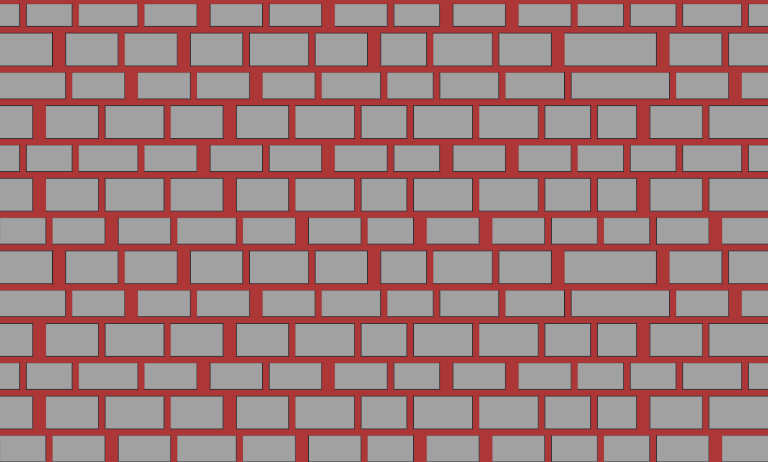
A WebGL 2 fragment shader for this pattern:

```glsl
#version 300 es
precision highp float;
// Grey brick wall with red mortar, staggered courses and thin dark edge lines.
uniform vec2 u_resolution;
out vec4 outColor;

const vec3 BRICK = vec3(0.63);
const vec3 MORTAR = vec3(0.68, 0.21, 0.21);
const vec3 EDGE = vec3(0.12, 0.14, 0.17);

const vec2 GRID = vec2(117.0, 70.0);  // canvas size in grid cells
const float COURSE = 5.5;             // course pitch
const float BED = 1.0;                // horizontal mortar thickness
const float JOINT = 1.35;             // vertical mortar thickness before snapping
const float STAGGER = 1.4;            // sideways shift per stagger step
const float TOP_MARGIN = 0.6;
const float LINE = 0.15;              // edge line width

// Right ends of the mortar joints along an unshifted course
const int JOINTS = 13;
const float JOINT_X[JOINTS] = float[](-1.0, 7.3, 16.9, 26.5, 36.0, 45.7, 55.38,
                                      63.7, 73.7, 83.38, 91.38, 99.3, 108.9);
// Stagger steps of the six courses that repeat downward
const int STEPS[6] = int[](1, 2, 3, 0, 4, 0);
const int FIRST_STEP = 4;

float hash(vec2 p) {
    return fract(sin(dot(p, vec2(12.99, 78.23))) * 43758.5);
}

// Antialiased coverage of the side where d is positive
float cover(float d, float pixel) {
    return clamp(d / pixel + 0.5, 0.0, 1.0);
}

float band(float d, float pixel) {
    return cover(d + 0.5 * LINE, pixel) - cover(d - 0.5 * LINE, pixel);
}

// Joints that are left out, giving long bricks in two of the courses
bool isSkipped(int joint, int stagger) {
    return (stagger == 2 || stagger == 3) && (joint == 0 || joint == 10);
}

void main() {
    vec2 uv = gl_FragCoord.xy / u_resolution;
    vec2 p = vec2(uv.x, 1.0 - uv.y) * GRID;
    vec2 pixel = GRID / u_resolution;

    // Course, snapped to the grid
    float row = floor((p.y + 0.75) / COURSE);
    float top = max(floor(row * COURSE), TOP_MARGIN);
    float bottom = floor((row + 1.0) * COURSE) - BED;
    int stagger = row < 0.5 ? FIRST_STEP : STEPS[int(row) % 6];

    // Brick sides: nearest joints to the left and right
    float left = -20.0;
    float right = GRID.x + 20.0;
    for (int i = 0; i < JOINTS; i++) {
        if (isSkipped(i, stagger)) continue;
        float x = JOINT_X[i] + STAGGER * float(stagger);
        float jointEnd = floor(x);
        float jointStart = floor(x - JOINT);
        if (0.5 * (jointStart + jointEnd) <= p.x) left = max(left, jointEnd);
        else right = min(right, jointStart);
    }

    // Distances inward from the four sides
    float dl = p.x - left;
    float dr = right - p.x;
    float dt = p.y - top;
    float db = bottom - p.y;
    float brick = cover(min(dl, dr), pixel.x) * cover(min(dt, db), pixel.y);

    // Edge lines, uneven from side to side
    float leftInk = mix(0.1, 0.9, step(0.5, hash(vec2(left, float(stagger)))));
    float rightInk = mix(0.6, 1.0, hash(vec2(right, float(stagger) + 7.0)));
    float topInk = mix(0.25, 0.9, mod(row, 2.0));
    float ink = max(max(band(dl, pixel.x) * leftInk, band(dr, pixel.x) * rightInk),
                    max(band(dt, pixel.y) * topInk, band(db, pixel.y) * 0.9));
    ink *= cover(min(dl, dr) + 0.5 * LINE, pixel.x)
         * cover(min(dt, db) + 0.5 * LINE, pixel.y);

    vec3 color = mix(MORTAR, BRICK, brick);
    outColor = vec4(mix(color, EDGE, ink), 1.0);
}
```
